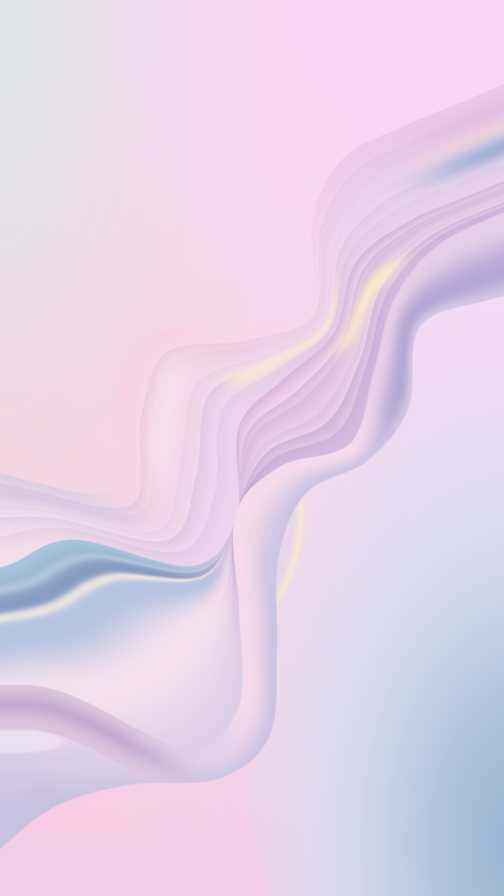
A WebGL 2 fragment shader for this background:

```glsl
#version 300 es
precision highp float;
uniform vec2 u_resolution;
out vec4 outColor;

// Smooth curve through evenly spaced heights: value and slope
vec2 curve(float k[16], float t) {
  float g = clamp((t + 7.2) / 0.8, 0.0, 14.999);
  int i = int(g);
  float f = g - float(i);
  float a = k[max(i - 1, 0)], b = k[i], c = k[i + 1], d = k[min(i + 2, 15)];
  float m = 0.5 * (c - a), n = 0.5 * (d - b);
  float p = 3.0 * (c - b) - 2.0 * m - n, q = 2.0 * (b - c) + m + n;
  return vec2(b + f * (m + f * (p + f * q)), (m + f * (2.0 * p + 3.0 * f * q)) / 0.8);
}

// Signed distance from a curve, positive on its lower right side
float side(vec2 c, float s) {
  return (s - c.x) / sqrt(2.0 + 2.0 * c.y * c.y);
}

float cover(float d) {
  float w = 7.68 / u_resolution.y;
  return smoothstep(-w, w, d);
}

float bump(float x, float w) {
  return exp(-x * x / (w * w));
}

float span(float a, float b, float soft, float t) {
  return smoothstep(a - soft, a + soft, t) * (1.0 - smoothstep(b - soft, b + soft, t));
}

vec3 backdrop(vec2 uv, vec2 p) {
  vec3 c = mix(vec3(0.98, 0.82, 0.88), vec3(0.95, 0.86, 0.95), smoothstep(0.0, 0.9, uv.x));
  c = mix(c, vec3(0.98, 0.84, 0.95), smoothstep(0.5, 1.0, uv.y));
  c = mix(c, vec3(0.87, 0.9, 0.91), 0.95 * bump(length((uv - vec2(-0.05, 1.0)) * vec2(1.0, 0.8)), 0.36));
  c = mix(c, vec3(0.96, 0.8, 0.9), 1.0 - smoothstep(0.0, 0.3, uv.y));
  float d = length((uv - vec2(1.05, 0.06)) * vec2(0.9, 1.0));
  float sink = max(p.y - 6.9, 0.0);
  float lens = mix(0.45, 1.0, cover(p.x - 2.15 - 0.32 * sink * sink));
  c = mix(c, vec3(0.84, 0.87, 0.93), lens * (1.0 - smoothstep(0.25, 0.62, d)));
  return mix(c, vec3(0.6, 0.7, 0.82), 0.95 * (1.0 - smoothstep(0.0, 0.4, d)));
}

// Nested soft folds between two curves: shade below each crease, light above it
vec3 folds(vec3 c, vec2 a, vec2 b, float s, float strength) {
  for (int i = 1; i < 6; i++) {
    float k = float(i) / 6.0 + 0.035 * sin(float(i) * 2.4);
    float d = side(mix(a, b, k), s);
    float power = strength * (0.65 + 0.35 * sin(float(i) * 1.9));
    c = mix(c, vec3(0.74, 0.65, 0.82), power * cover(d) * exp(-max(d, 0.0) * 11.0));
    c = mix(c, vec3(0.99, 0.91, 0.95), power * cover(-d) * exp(min(d, 0.0) * 15.0));
  }
  return c;
}

void main() {
  vec2 uv = gl_FragCoord.xy / u_resolution;
  vec2 p = vec2(uv.x, 1.0 - uv.y) * vec2(4.32, 7.68);
  float t = p.x - p.y, s = p.x + p.y; // along and across the flow

  vec2 top = curve(float[16](1.0, 1.0, 1.5, 2.6, 4.15, 5.2, 4.42, 4.15, 4.88, 5.3, 4.56, 4.3, 4.55, 4.88, 5.2, 5.6), t);
  vec2 crease = curve(float[16](3.6, 4.0, 4.4, 4.9, 5.25, 6.5, 6.45, 5.7, 5.68, 5.72, 5.3, 5.4, 5.72, 6.05, 6.4, 6.8), t);
  vec2 rim = curve(float[16](6.0, 6.5, 7.4, 8.1, 8.1, 7.3, 6.43, 6.4, 6.8, 6.4, 5.95, 5.85, 6.1, 6.5, 6.9, 7.3), t);
  vec2 base = curve(float[16](7.28, 7.4, 7.85, 8.55, 8.62, 7.95, 7.17, 6.85, 7.1, 7.0, 6.4, 6.75, 7.3, 8.0, 8.6, 9.2), t);
  float u = (s - top.x) / (crease.x - top.x);
  float v = (s - crease.x) / (rim.x - crease.x);
  float w = (s - rim.x) / (base.x - rim.x);
  float left = 1.0 - smoothstep(-3.6, -2.3, t);
  float right = smoothstep(0.0, 1.6, t);

  vec3 col = backdrop(uv, p);

  // Faint veil behind the tube
  float veil = 2.62 - 0.35 * pow(max(p.y - 4.4, 0.0), 2.0);
  float veilSpan = span(4.25, 5.2, 0.15, p.y);
  col = mix(col, vec3(0.87, 0.83, 0.92), 0.55 * veilSpan * cover(veil - p.x));
  col = mix(col, vec3(0.98, 0.92, 0.82), 0.8 * veilSpan * bump(p.x - veil + 0.04, 0.04));

  // Upper translucent sheet
  vec3 sheet = mix(vec3(0.97, 0.82, 0.89), vec3(0.94, 0.84, 0.93), smoothstep(0.1, 0.8, u));
  sheet = mix(sheet, mix(vec3(0.79, 0.78, 0.88), vec3(0.96, 0.88, 0.93), smoothstep(0.2, 0.7, u)), 1.0 - smoothstep(-3.8, -3.1, t));
  sheet = mix(sheet, mix(vec3(0.91, 0.76, 0.89), vec3(0.91, 0.83, 0.93), smoothstep(0.0, 0.6, u)), right);
  sheet = folds(sheet, top, crease, s, 0.3 - 0.14 * right);
  sheet = mix(sheet, vec3(0.98, 0.91, 0.94), 0.7 * span(-2.9, -1.5, 0.4, t) * bump(u - 0.36, 0.12));
  float reach = smoothstep(1.6, 3.0, t);
  sheet = mix(sheet, vec3(0.84, 0.68, 0.83), 0.6 * reach * bump(u - 0.2, 0.16));
  sheet = mix(sheet, vec3(0.93, 0.82, 0.82), 0.7 * reach * bump(u - 0.43, 0.08));
  sheet = mix(sheet, vec3(0.6, 0.68, 0.82), 0.9 * reach * bump(u - 0.64, 0.12));
  sheet = mix(sheet, vec3(0.99, 0.93, 0.81), 0.85 * span(-1.3, 0.4, 0.25, t) * bump(u - 0.7, 0.11));
  float edge = side(top, s);
  col = mix(col, sheet, cover(edge) * mix(0.65, 1.0, smoothstep(0.0, 0.5, edge)));

  // Middle sheet: blue swell on the left, pink pleats, lavender on the right
  vec3 pleat = mix(vec3(0.94, 0.79, 0.91), vec3(0.86, 0.74, 0.88), smoothstep(0.1, 0.9, v));
  pleat = mix(pleat, vec3(0.86, 0.79, 0.91), right);
  pleat = folds(pleat, crease, rim, s, 0.5);
  vec3 swell = mix(vec3(0.66, 0.77, 0.86), vec3(0.53, 0.61, 0.76), smoothstep(0.0, 0.18, v));
  swell = mix(swell, vec3(0.71, 0.77, 0.88), smoothstep(0.19, 0.23, v));
  swell = mix(swell, vec3(0.95, 0.88, 0.93), smoothstep(0.32, 0.6, v));
  swell = mix(swell, vec3(0.87, 0.81, 0.91), smoothstep(0.66, 1.0, v));
  swell = mix(swell, vec3(0.95, 0.91, 0.87), 0.85 * bump(v - 0.23, 0.025));
  swell = mix(swell, vec3(0.76, 0.83, 0.9), 0.6 * bump(v - 0.1, 0.025));
  pleat = mix(pleat, swell, left);
  pleat = mix(pleat, vec3(1.0, 0.93, 0.79), 0.9 * span(-0.1, 1.2, 0.25, t) * bump(v - 0.25 - 0.35 * t, 0.15));
  float fall = side(crease, s);
  pleat = mix(pleat, vec3(0.77, 0.65, 0.82), 0.6 * (1.0 - left) * exp(-max(fall, 0.0) * 14.0));
  col = mix(col, pleat, cover(fall));

  // Front tube
  vec3 tube = mix(vec3(0.96, 0.86, 0.92), vec3(0.8, 0.77, 0.89), smoothstep(0.2, 1.0, w));
  vec3 bend = mix(vec3(0.9, 0.81, 0.91), vec3(0.71, 0.66, 0.83), smoothstep(0.1, 0.65, w));
  bend = mix(bend, vec3(0.83, 0.78, 0.9), smoothstep(0.7, 1.0, w));
  tube = mix(tube, bend, smoothstep(-0.9, 0.1, t));
  tube = mix(tube, vec3(0.78, 0.76, 0.88), 0.85 * (1.0 - smoothstep(-5.6, -4.4, t)));
  float lip = side(rim, s);
  col = mix(col, tube, cover(lip) * mix(1.0, smoothstep(-0.1, 0.45, lip), 1.0 - smoothstep(-4.6, -3.9, t)));

  // Rose strand sweeping into the tube from the left
  float strand = (p.y - 6.06 - 0.62 * smoothstep(0.2, 1.9, p.x)) / 0.19;
  vec3 rose = mix(vec3(0.87, 0.77, 0.87), vec3(0.76, 0.68, 0.82), bump(strand + 0.1, 0.5));
  float gap = length((p - vec2(0.1, 6.36)) / vec2(0.48, 0.1));
  col = mix(col, vec3(0.93, 0.88, 0.94), 0.9 * (1.0 - smoothstep(0.8, 1.1, gap)));
  col = mix(col, rose, cover((1.0 - abs(strand)) * 0.17) * (1.0 - smoothstep(1.0, 1.9, p.x)));

  // Everything past the lower outline is open backdrop
  float outside = cover(side(base, s));
  vec3 open = backdrop(uv, p);
  open = mix(open, vec3(0.87, 0.83, 0.92), 0.55 * veilSpan * cover(veil - p.x));
  open = mix(open, vec3(0.98, 0.92, 0.82), 0.8 * veilSpan * bump(p.x - veil + 0.04, 0.04));
  outColor = vec4(mix(col, open, outside), 1.0);
}
```
